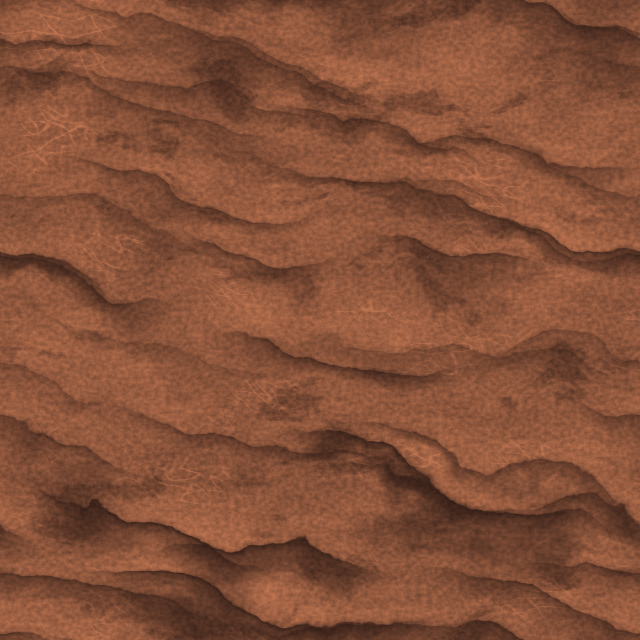
Give the GLSL for this texture, as a Shadertoy shader.

```glsl
// Weathered red-brown rock: overlapping ledges that dip to the right.
// Each ledge is a warped, tapered curve with a rounded lip and a soft shadow
// below; wrapped gradient noise adds stains, streaks, scratches and grain.
#define SHADOW_COLOR vec3(0.215, 0.126, 0.096)
#define LIGHT_COLOR vec3(0.650, 0.396, 0.275)
#define LEDGE_GRID vec2(4.0, 8.0)
#define LEDGE_DIP 0.26
#define SHADOW_DEPTH 0.115
#define BASE_TONE 0.83
#define BROAD_AMOUNT 0.20
#define STAIN_AMOUNT 0.33
#define SCRATCH_AMOUNT 0.25
#define GRAIN_AMOUNT 0.27

vec2 hash2(vec2 cell) {
    vec3 h = fract(cell.xyx * vec3(0.1031, 0.1030, 0.0973));
    h += dot(h, h.yzx + 33.33);
    return fract((h.xx + h.yz) * h.zy);
}

float cornerSlope(vec2 cell, vec2 offset, vec2 local, vec2 period, float seed) {
    float angle = 6.2832 * hash2(mod(cell + offset, period) + seed).x;
    return dot(vec2(cos(angle), sin(angle)), local - offset);
}

// Gradient noise that wraps after a whole number of cells
float noise(vec2 p, vec2 period, float seed) {
    vec2 cell = floor(p), f = p - cell;
    vec2 u = f * f * f * (f * (f * 6.0 - 15.0) + 10.0);
    float a = cornerSlope(cell, vec2(0, 0), f, period, seed);
    float b = cornerSlope(cell, vec2(1, 0), f, period, seed);
    float c = cornerSlope(cell, vec2(0, 1), f, period, seed);
    float d = cornerSlope(cell, vec2(1, 1), f, period, seed);
    return mix(mix(a, b, u.x), mix(c, d, u.x), u.y);
}

float fbm(vec2 uv, vec2 freq, int octaves, float seed) {
    float sum = 0.0, amp = 1.0;
    for (int i = 0; i < octaves; i++) {
        sum += amp * noise(uv * freq, freq, seed + float(i) * 17.0);
        freq *= 2.0;
        amp *= 0.5;
    }
    return sum;
}

// x: remaining light after all ledge shadows, y: glow on the lips
vec2 ledges(vec2 uv, float ragged, float breadth) {
    float light = 1.0, glow = 0.0;
    for (float row = 0.0; row < LEDGE_GRID.y; row++)
    for (float col = 0.0; col < LEDGE_GRID.x; col++) {
        vec2 id = vec2(col, row);
        vec2 place = hash2(id + 3.0), kind = hash2(id + 51.0);
        vec2 stagger = vec2(0.5 * mod(row, 2.0), 0.0);
        vec2 center = (id + stagger + 0.1 + 0.8 * place) / LEDGE_GRID;
        vec2 d = fract(uv - center + 0.5) - 0.5;

        float halfLength = mix(0.13, 0.36, kind.x);
        float along = abs(d.x) / halfLength;
        float taper = 1.0 - smoothstep(0.4, 1.0, along);
        float curve = -LEDGE_DIP * (0.3 + 1.3 * kind.y) * d.x
                    + 0.012 * sin(d.x * 14.0 + 6.2832 * place.x);
        float below = curve - d.y;

        // Crisp lip, dark crease and a ragged fade underneath
        float strength = taper * mix(0.30, 1.0, hash2(id + 97.0).x);
        float depth = SHADOW_DEPTH * (0.2 + 0.8 * strength) * breadth;
        float lip = smoothstep(-0.002, 0.001, below);
        float fade = 1.0 - smoothstep(0.0, depth, below + ragged * clamp(below / 0.03, 0.0, 1.0));
        float crease = exp(-abs(below) / (below < 0.0 ? 0.0045 : 0.008));
        light *= 1.0 - strength * (0.52 * lip * fade + 0.46 * crease);
        glow += strength * (1.0 - lip) * exp(min(below, 0.0) / 0.035);
    }
    return vec2(light, min(glow, 1.2));
}

// Thin bright lines along the zero contours of stretched noise
float scratches(vec2 uv, vec2 freq, float seed) {
    float n = abs(noise(uv * freq, freq, seed));
    return 1.0 - smoothstep(0.0, 0.07, n);
}

void mainImage(out vec4 fragColor, in vec2 fragCoord) {
    vec2 uv = fragCoord / iResolution.xy;

    // Large bends and small chips in the ledge lines
    float bend = 0.065 * fbm(uv, vec2(3, 4), 3, 11.0);
    float chips = 0.010 * fbm(uv, vec2(16, 14), 5, 23.0);
    vec2 warped = uv + vec2(0.5 * chips, bend + chips);
    float mottle = fbm(uv, vec2(5, 10), 6, 37.0);
    float rough = fbm(warped, vec2(30, 62), 4, 41.0);
    float breadth = clamp(0.85 + 1.5 * noise(uv * 5.0, vec2(5), 43.0), 0.3, 1.6);
    vec2 relief = ledges(warped, 0.045 * mottle + 0.018 * rough, breadth);

    // Broad tone, horizontal streaks and ragged dark stains
    float tone = BASE_TONE + BROAD_AMOUNT * fbm(uv, vec2(3, 5), 3, 61.0);
    tone += 0.08 * mottle + 0.11 * fbm(warped, vec2(6, 48), 4, 73.0);
    float stain = fbm(warped, vec2(5, 10), 6, 89.0) + 0.22 * rough;
    tone -= STAIN_AMOUNT * smoothstep(0.25, 0.48, stain);
    tone = (tone + 0.13 * relief.y) * relief.x;

    // Fine scratches gathered in patches on the lit rock
    vec2 bent = uv + 0.010 * vec2(mottle, stain);
    vec2 diagonal = vec2(bent.x + bent.y, bent.y - bent.x);
    float patches = smoothstep(0.05, 0.50, fbm(uv, vec2(5, 9), 4, 113.0));
    float lines = max(scratches(bent, vec2(14, 40), 131.0), scratches(diagonal, vec2(28, 9), 149.0));
    tone += SCRATCH_AMOUNT * lines * patches * relief.x;

    // Pitted grain, stronger where the rock is lit
    float grain = fbm(uv, vec2(120, 150), 2, 167.0) + 0.35 * rough;
    tone += GRAIN_AMOUNT * grain * (0.35 + 0.65 * relief.x);

    vec3 color = mix(SHADOW_COLOR, LIGHT_COLOR, clamp(tone, -0.1, 1.2));
    fragColor = vec4(color, 1.0);
}
```
